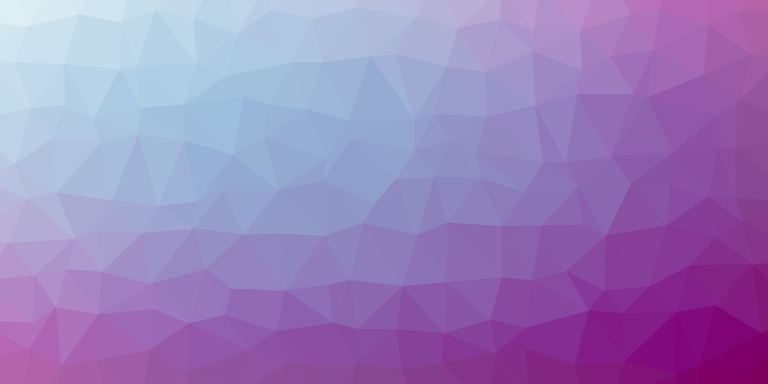
Reproduce this background procedurally as a WebGL 1 fragment shader.

```glsl
precision highp float;
// Low-poly backdrop: a jittered grid of points is split into flat triangles.
// Each triangle takes one colour from its centre, blending a pale blue to
// deep purple ramp read across the canvas with the same ramp read downwards.

uniform vec2 u_resolution;

const float ROWS = 9.0;     // grid cells over the canvas height
const float JITTER = 0.70;  // full range of point offset, in cells
const float TINT = 0.035;   // random spread of a triangle's ramp position

const vec3 ICE = vec3(0.88, 0.945, 0.96);
const vec3 SKY = vec3(0.62, 0.755, 0.87);
const vec3 PERIWINKLE = vec3(0.55, 0.595, 0.78);
const vec3 LAVENDER = vec3(0.545, 0.42, 0.69);
const vec3 VIOLET = vec3(0.53, 0.25, 0.61);
const vec3 PURPLE = vec3(0.50, 0.0, 0.47);
const vec3 PLUM = vec3(0.49, 0.0, 0.36);
const vec3 ROSE_SHIFT = vec3(0.03, -0.08, 0.0);

vec2 hash22(vec2 p) {
  vec3 q = fract(p.xyx * vec3(0.1031, 0.1030, 0.0973));
  q += dot(q, q.yzx + 33.33);
  return fract((q.xx + q.yz) * q.zy);
}

float ramp(float a, float b, float t) {
  return clamp((t - a) / (b - a), 0.0, 1.0);
}

vec3 palette(float t) {
  vec3 c = mix(ICE, SKY, ramp(0.0, 0.27, t));
  c = mix(c, PERIWINKLE, ramp(0.27, 0.5, t));
  c = mix(c, LAVENDER, ramp(0.5, 0.64, t));
  c = mix(c, VIOLET, ramp(0.64, 0.76, t));
  c = mix(c, PURPLE, ramp(0.76, 0.9, t));
  return mix(c, PLUM, ramp(0.9, 1.0, t));
}

// Blend of both ramps; the off-diagonal corners lean towards rose
vec3 shade(vec2 centre, vec2 gridSize) {
  vec2 t = centre / gridSize;
  t.y = 1.0 - t.y;
  t = clamp(t + TINT * (hash22(centre * 7.0).x - 0.5), 0.0, 1.0);
  float skew = t.x - t.y;
  return 0.5 * (palette(t.x) + palette(t.y)) + ROSE_SHIFT * skew * skew;
}

vec2 gridPoint(vec2 id) {
  return id + 0.5 + JITTER * (hash22(id + 17.0) - 0.5);
}

// Signed distance to the line a-b, positive on its left
float leftOf(vec2 p, vec2 a, vec2 b) {
  vec2 e = b - a;
  return (e.x * (p.y - a.y) - e.y * (p.x - a.x)) / max(length(e), 0.0001);
}

// Colour of a counter-clockwise triangle, weighted by its soft coverage
vec4 triangle(vec2 p, vec2 a, vec2 b, vec2 c, vec2 gridSize, float pixel) {
  float d = min(leftOf(p, a, b), min(leftOf(p, b, c), leftOf(p, c, a)));
  float cover = clamp(d / pixel + 0.5, 0.0, 1.0);
  return vec4(shade((a + b + c) / 3.0, gridSize), 1.0) * cover;
}

// A cell's four points, cut along the shorter diagonal
vec4 cellColour(vec2 p, vec2 id, vec2 gridSize, float pixel) {
  vec2 a = gridPoint(id);
  vec2 b = gridPoint(id + vec2(1.0, 0.0));
  vec2 c = gridPoint(id + vec2(1.0, 1.0));
  vec2 d = gridPoint(id + vec2(0.0, 1.0));
  if (distance(a, c) < distance(b, d)) {
    return triangle(p, a, b, c, gridSize, pixel)
         + triangle(p, a, c, d, gridSize, pixel);
  }
  return triangle(p, a, b, d, gridSize, pixel)
       + triangle(p, b, c, d, gridSize, pixel);
}

void main() {
  float pixel = ROWS / u_resolution.y;
  vec2 p = gl_FragCoord.xy * pixel;
  vec2 gridSize = u_resolution * pixel;
  vec2 home = floor(p - 0.5);

  // Moved points let nearby cells reach into this one
  vec4 sum = vec4(0.0);
  for (int j = -1; j <= 1; j++) {
    for (int i = -1; i <= 1; i++) {
      vec2 id = home + vec2(float(i), float(j));
      sum += cellColour(p, id, gridSize, pixel);
    }
  }
  vec3 colour = sum.a > 0.001 ? sum.rgb / sum.a : shade(p, gridSize);
  gl_FragColor = vec4(colour, 1.0);
}
```
